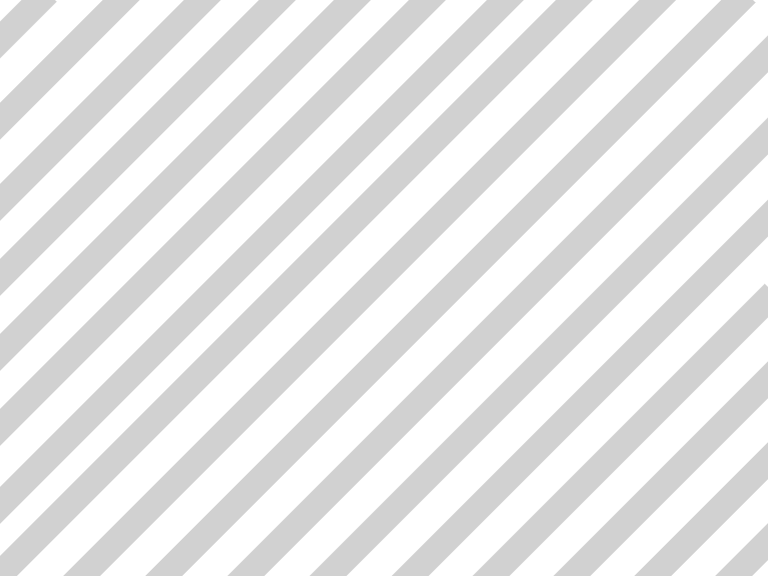
Give the GLSL for this pattern, as a WebGL 2 fragment shader.

```glsl
#version 300 es
precision highp float;
// Seventeen grey diagonal bars at 45 degrees on white, slightly uneven in spacing.
// Each bar is a distance to a line; a formula of its index sets its position,
// and three of the bars end in a square cap just inside the canvas.
uniform vec2 u_resolution;
out vec4 fragColor;

// Position of a bar's centre line along the x axis at the top, in canvas heights
float barCentre(float i) {
    float c = 0.0694 + 0.14097 * i;
    c -= 0.01076 * clamp(i - 2.0, 0.0, 3.0);                      // tighter run
    c -= 0.00556 * step(5.5, i) + 0.02118 * step(6.5, i);         // narrow gaps
    c += 0.00365 * step(7.5, i) + 0.00156 * clamp(i - 8.0, 0.0, 4.0); // wider run
    return c - 0.00052 * max(i - 12.0, 0.0);
}

// Where a bar stops along its length; most run past the canvas
float barEnd(int i) {
    return i == 0 ? 0.0955 : i == 9 ? 1.3073 : i == 13 ? 0.8351 : 9.0;
}

void main() {
    vec2 p = gl_FragCoord.xy / u_resolution.y;
    p.y = 1.0 - p.y;
    float across = p.x + p.y;
    float along = p.x - p.y;

    // Nearest bar, with the diagonal axes scaled back to true length
    float d = 9.0;
    for (int i = 0; i < 17; i++) {
        float side = abs(across - barCentre(float(i))) - 0.0321;
        d = min(d, max(side, along - barEnd(i)) * 0.7071);
    }

    // Edge smoothed over one pixel
    float bar = clamp(0.5 - d * u_resolution.y, 0.0, 1.0);
    fragColor = vec4(mix(vec3(1.0), vec3(0.82), bar), 1.0);
}
```
